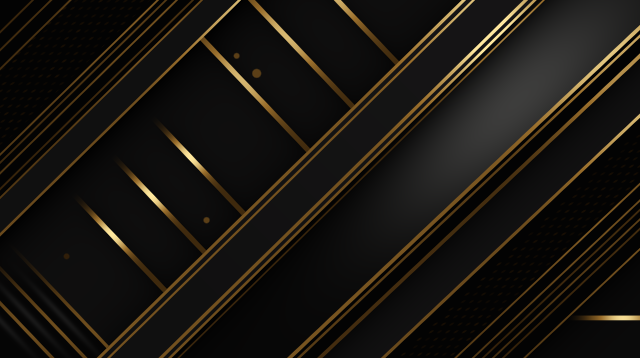
Reproduce this background procedurally as a Shadertoy shader.

```glsl
#define INK vec3(0.012, 0.011, 0.011)
#define PANEL vec3(0.078, 0.076, 0.078)
#define FLOOR vec3(0.060, 0.058, 0.058)
#define SPOT vec3(0.175, 0.175, 0.172)
#define BRONZE vec3(0.13, 0.075, 0.015)
#define GOLD vec3(0.60, 0.43, 0.17)
#define PALE vec3(1.00, 0.91, 0.62)
#define SHINE_LENGTH 36.0
#define SHADOW_LENGTH 9.0
#define DOT_PITCH vec2(2.3, 2.1)

// Lengths are percentages of the canvas height.
float pixel;

float hash(vec2 p) {
    return fract(sin(dot(p, vec2(127.1, 311.7))) * 43758.5453);
}

float cover(float d) {
    return clamp(0.5 - d / (1.4 * pixel), 0.0, 1.0);
}

float stroke(float d, float halfWidth) {
    return cover(abs(d) - halfWidth);
}

float band(float s, float a, float b) {
    return cover(a - s) * cover(s - b);
}

float bell(float x, float width) {
    return exp(-x * x / (width * width));
}

// Metal ramp: 0 bronze, 0.5 gold, 1 pale reflection
vec3 metal(float b) {
    vec3 c = mix(BRONZE, GOLD, clamp(2.0 * b, 0.0, 1.0));
    return mix(c, PALE, clamp(2.0 * b - 1.0, 0.0, 1.0));
}

float shadow(float d) {
    return d > 0.0 ? 1.0 - exp(-d / SHADOW_LENGTH) : 1.0;
}

// Stacked strips crossed by the rising diagonal
vec3 strips(float s, float u) {
    vec3 c = INK;
    vec3 recess = FLOOR * shadow(s + 35.1) * (0.55 + 0.45 * shadow(27.4 - s));
    c = mix(c, recess, band(s, -35.1, 27.4));
    c = mix(c, PANEL * 0.8, band(s, -45.6, -35.1));
    c = mix(c, PANEL * mix(0.8, 1.05, smoothstep(40.0, 220.0, u)), band(s, 27.4, 47.4));
    vec3 lit = FLOOR * 0.45 + SPOT * bell(s - 68.0, 19.0) * bell(u - 212.0, 62.0);
    lit += SPOT * 0.3 * bell(u - 240.0, 70.0);
    c = mix(c, lit * shadow((s - 47.0) * 1.4), band(s, 47.4, 80.7));
    c = mix(c, PANEL * 0.95 * (0.3 + 0.7 * shadow(s - 89.0)), band(s, 89.1, 107.0));
    return mix(c, FLOOR * 0.7 * shadow(s - 144.0), cover(146.5 - s));
}

// Faint perforations on the two outer strips
float perforations(float s, float y) {
    vec2 q = vec2(s, y) / DOT_PITCH;
    q.x += 0.5 * mod(floor(q.y), 2.0);
    vec2 d = (fract(q) - 0.5) * DOT_PITCH;
    float zone = band(s, -82.0, -60.0) + band(s, 111.0, 126.0);
    return zone * cover(length(d) - 0.42) * (0.4 + 0.6 * hash(floor(q)));
}

// Falling bars inside the recess and streaks in the lower corner
vec3 bars(vec3 c, float s, float t, float y) {
    float inside = band(s, -35.1, 27.0);
    for (int i = 0; i < 6; i++) {
        float n = float(i);
        bool upper = i < 3;
        float d = t - (upper ? 94.2 - 24.0 * n : 11.4 - 21.2 * (n - 3.0));
        float shine = upper ? 0.12 + 0.68 * bell(s + 12.0, 19.0)
                            : 0.12 + 0.88 * bell(s + 4.0, 9.0);
        float fade = upper ? 1.0 : smoothstep(-27.0, -12.0, s);
        c *= 1.0 - 0.45 * inside * fade * exp(-abs(d) / 3.5);
        c = mix(c, metal(shine), inside * fade * stroke(d, 1.0));
    }
    float corner = cover(s - 27.0) * smoothstep(33.0, 16.0, y);
    c = mix(c, INK, corner * cover(t + 62.0) * 0.8);
    for (int i = 0; i < 3; i++) {
        float d = t + 62.0 + 9.2 * float(i);
        c += vec3(0.075) * corner * bell(d + 4.6, 1.2) * bell(y - 12.0, 10.0);
        c = mix(c, metal(0.12 + 0.2 * bell(y - 8.0, 10.0)), corner * stroke(d, 0.65));
    }
    return c;
}

// Gold edges: offset, half width, base level, shine centre
vec3 edges(vec3 c, float s, float u) {
    vec4 trim[10] = vec4[10](
        vec4(-35.1, 0.50, 0.30, 170.0), vec4(27.6, 0.62, 0.36, 236.0),
        vec4(30.3, 0.45, 0.34, 236.0), vec4(44.9, 0.65, 0.34, 227.0),
        vec4(47.4, 0.50, 0.32, 227.0), vec4(49.8, 0.32, 0.10, 235.0),
        vec4(80.9, 0.75, 0.36, 254.0), vec4(83.4, 0.50, 0.22, 262.0),
        vec4(89.3, 0.75, 0.14, 256.0), vec4(107.0, 0.62, 0.30, 250.0));
    for (int i = 0; i < 10; i++) {
        vec4 e = trim[i];
        float level = e.z + 0.5 * bell(u - e.w, SHINE_LENGTH);
        if (i == 3 || i == 4) level += 0.25 * bell(u - e.w, 15.0);
        c = mix(c, metal(level), stroke(s - e.x, e.y));
    }
    // Fine pinstripes: offset, level
    vec2 pin[14] = vec2[14](
        vec2(-92.8, 0.10), vec2(-87.7, 0.14), vec2(-82.3, 0.16), vec2(-57.9, 0.28),
        vec2(-55.6, 0.16), vec2(-52.6, 0.24), vec2(-48.1, 0.12), vec2(-45.6, 0.26),
        vec2(127.2, 0.28), vec2(132.1, 0.24), vec2(134.9, 0.10), vec2(137.7, 0.18),
        vec2(140.5, 0.10), vec2(146.5, 0.24));
    for (int i = 0; i < 14; i++) {
        float peak = i < 8 ? 135.0 : 205.0;
        float level = pin[i].y * (0.75 + 0.6 * bell(u - peak, SHINE_LENGTH));
        c = mix(c, metal(level), stroke(s - pin[i].x, 0.38));
    }
    return c;
}

void mainImage(out vec4 fragColor, in vec2 fragCoord) {
    pixel = 100.0 / iResolution.y;
    vec2 p = fragCoord * pixel;
    // s crosses the strips, u runs along them, t crosses the bars
    float slant = 1.02 + 0.04 * smoothstep(45.0, 85.0, p.x - 1.03 * p.y);
    float s = p.x - slant * p.y;
    float u = p.x + p.y;
    float t = p.x - 0.95 * (100.0 - p.y);

    vec3 c = strips(s, u);
    c = mix(c, BRONZE * 0.85, 0.8 * perforations(s, p.y));
    c = bars(c, s, t, p.y);

    // Loose discs: centre, radius
    vec3 disc[4] = vec3[4](vec3(71.7, 79.5, 1.25), vec3(66.1, 84.4, 0.8),
                           vec3(57.7, 38.5, 0.85), vec3(18.6, 28.4, 0.8));
    for (int i = 0; i < 4; i++) {
        float tone = i < 3 ? 0.24 : 0.06;
        c = mix(c, metal(tone), cover(length(p - disc[i].xy) - disc[i].z));
    }
    c = edges(c, s, u);

    // Level bar at the lower right
    float level = 0.1 + 0.85 * bell(p.x - 174.0, 7.0);
    float reach = smoothstep(158.0, 166.0, p.x);
    c = mix(c, metal(level), reach * stroke(p.y - 11.2, 0.65));
    fragColor = vec4(c, 1.0);
}
```
